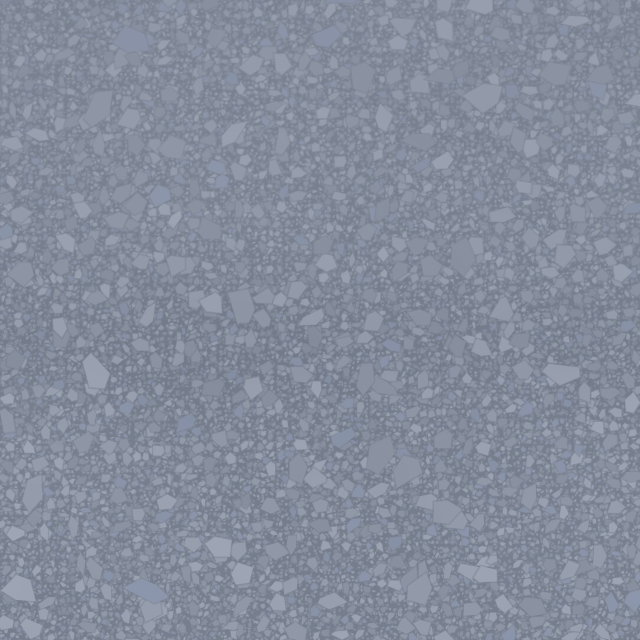
Write a Shadertoy shader that draws this texture.

```glsl
const float TAU = 6.28319;
const int LAYERS = 6;
const int SIDES = 5;
const vec3 MATRIX = vec3(0.458, 0.490, 0.549);
const vec3 PALE = vec3(0.612, 0.642, 0.704);
const vec3 BLUE = vec3(0.525, 0.565, 0.655);

vec3 hash3(vec2 p) {
    vec3 q = fract(p.xyx * vec3(0.1031, 0.1030, 0.0973));
    q += dot(q, q.yxz + 33.33);
    return fract((q.xxy + q.yzz) * q.zyx);
}

mat2 rotation(float angle) {
    float c = cos(angle), s = sin(angle);
    return mat2(c, -s, s, c);
}

// Irregular convex polygon cut by half planes at uneven angles
float chipDistance(vec2 p, float radius, vec2 seed) {
    float d = -1.0;
    for (int i = 0; i < SIDES; i++) {
        vec3 rnd = hash3(seed + float(i) * 7.3);
        float angle = TAU * (float(i) + 0.6 * rnd.x) / float(SIDES);
        float reach = radius * mix(0.7, 1.2, rnd.y);
        d = max(d, dot(p, vec2(cos(angle), sin(angle))) - reach);
    }
    return d;
}

// One size of chips, each with a thin dark seam, laid over the base
vec3 chipLayer(vec3 base, vec2 uv, float density, float presence, float size, float blur) {
    vec2 p = uv * density;
    vec2 cell = floor(p);
    vec3 color = base;
    for (int y = -1; y <= 1; y++) {
        for (int x = -1; x <= 1; x++) {
            vec2 id = cell + vec2(x, y);
            vec2 seed = id + density * 3.17 + 40.0;
            vec3 place = hash3(seed);
            if (place.z > presence) continue;
            vec3 form = hash3(seed + 211.7);
            vec3 shade = hash3(seed + 97.3);

            vec2 q = p - id - 0.5 - 0.7 * (place.xy - 0.5);
            float stretch = mix(1.0, 1.45, form.y * form.y);
            q = rotation(0.7 + 2.6 * (form.x - 0.5)) * q;
            q *= vec2(1.0 / stretch, stretch);
            float d = chipDistance(q, mix(0.21, 0.36, form.z), seed) / density;

            float tone = mix(0.35, 0.9, shade.x) + 0.12 * size;
            vec3 chip = mix(MATRIX, PALE, min(tone, 1.0));
            chip = mix(chip, BLUE, 0.8 * step(0.91, shade.y));
            float seam = 1.0 - smoothstep(0.0, 0.0035, d);
            color = mix(color, MATRIX, 0.6 * seam);
            color = mix(color, chip, 1.0 - smoothstep(-blur, blur, d));
        }
    }
    return color;
}

// Broad, uneven brightness from layered sines
float cloud(vec2 p) {
    float a = sin(p.x * 7.0 + 2.0 * sin(p.y * 5.0));
    float b = sin(p.y * 11.0 - 1.7 * sin(p.x * 6.0 + 1.0));
    float c = sin(p.x * 23.0 + p.y * 17.0 + 2.0 * a);
    return 0.4 * a + 0.4 * b + 0.2 * c;
}

void mainImage(out vec4 fragColor, in vec2 fragCoord) {
    vec2 uv = fragCoord / iResolution.y;
    float blur = max(mix(0.0013, 0.0021, uv.y), 0.6 / iResolution.y);

    // Fine grains first, large chips last
    vec3 color = MATRIX;
    for (int i = 0; i < LAYERS; i++) {
        float size = float(i) / float(LAYERS - 1);
        float density = 135.0 * pow(0.655, float(i));
        color = chipLayer(color, uv, density, mix(0.95, 0.16, size), size, blur);
    }

    // Haze at the top, a dim band across the middle
    vec3 haze = mix(MATRIX, PALE, 0.45);
    color = mix(color, haze, 0.22 * smoothstep(0.3, 1.0, uv.y));
    float band = exp(-pow((uv.y - 0.47) / 0.1, 2.0));
    color += 0.008 * cloud(uv) - 0.012 * band + 0.006;

    fragColor = vec4(color, 1.0);
}
```
